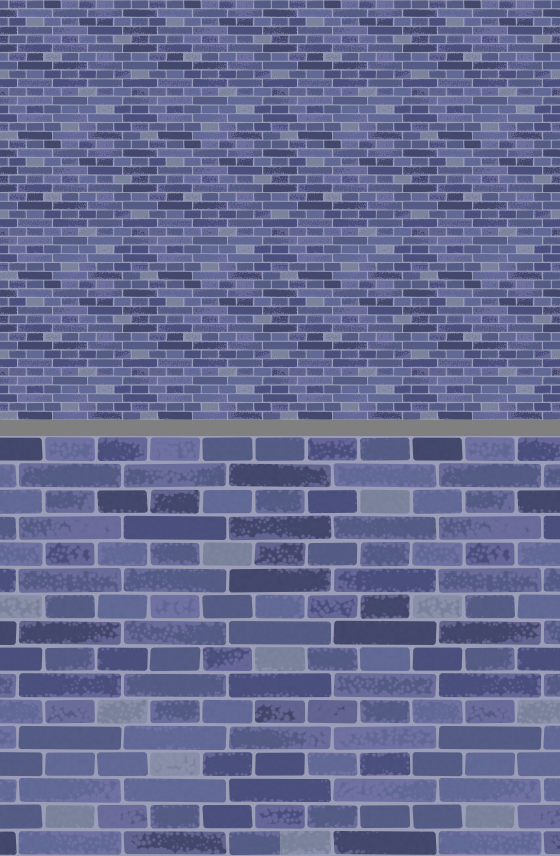
Top: the whole. Bottom: its middle third, enlarged.
This texture is drawn by a Shadertoy shader. Its source:

```glsl
#define REPEATS vec2(4.0, 3.0)
#define ROWS 16.0
#define JOINT 0.055
#define CORNER 0.12
#define JITTER 0.03
#define TILT 0.014
#define WEAR 0.6
#define GRAIN 5.0

const float TAU = 6.2831853;
const vec3 MORTAR = vec3(0.61, 0.62, 0.72);
const vec3 DARK   = vec3(0.26, 0.28, 0.42);
const vec3 NAVY   = vec3(0.29, 0.31, 0.49);
const vec3 SLATE  = vec3(0.33, 0.36, 0.52);
const vec3 BLUE   = vec3(0.38, 0.41, 0.585);
const vec3 PALE   = vec3(0.48, 0.51, 0.61);
const vec3 LILAC  = vec3(0.47, 0.46, 0.66);

// Column of the pale brick in each short course, -1 for none
const int PALE_COLUMN[8] = int[8](-1, 1, 6, 2, 7, 4, 5, 3);

float hash(vec2 cell, float salt) {
    uvec3 q = uvec3(cell, salt) * uvec3(1597334673u, 3812015801u, 2798796415u);
    uint n = (q.x ^ q.y ^ q.z) * 1597334673u;
    n = (n ^ (n >> 15)) * 2246822519u;
    n ^= n >> 13;
    return float(n >> 8) / 16777216.0;
}

// Distance to the nearest scattered point, wrapping at the tile edge
float cellular(vec2 p, float period) {
    vec2 base = floor(p);
    float nearest = 2.0;
    for (int j = -1; j <= 1; j++)
    for (int i = -1; i <= 1; i++) {
        vec2 cell = base + vec2(i, j);
        vec2 id = mod(cell, period);
        vec2 point = cell + vec2(hash(id, 11.0), hash(id, 12.0));
        nearest = min(nearest, length(p - point));
    }
    return nearest;
}

// Broad wrapping patches, 0 to 1
float patches(vec2 t) {
    vec2 a = t * TAU / ROWS;
    return 0.5 + 0.25 * (sin(2.0 * a.x + 1.5 * sin(3.0 * a.y))
                       + sin(3.0 * a.y + 1.0 + sin(3.0 * a.x)));
}

float roundedBox(vec2 p, vec2 halfSize, float radius) {
    vec2 q = abs(p) - halfSize + radius;
    return length(max(q, 0.0)) + min(max(q.x, q.y), 0.0) - radius;
}

vec3 brickTone(float pick) {
    if (pick < 0.20) return DARK;
    if (pick < 0.43) return NAVY;
    if (pick < 0.73) return SLATE;
    return BLUE;
}

void mainImage(out vec4 fragColor, in vec2 fragCoord) {
    // One unit is one course high; a tile is ROWS units square
    vec2 scale = REPEATS * ROWS / iResolution.xy;
    vec2 t = mod(fragCoord * scale, ROWS);
    float pixel = max(scale.x, scale.y);

    // Courses of short and long bricks alternate from the top
    float row = ROWS - 1.0 - floor(t.y);
    bool isShort = mod(row, 2.0) < 0.5;
    float width = isShort ? 2.0 : 4.0;
    float along = t.x / width - 0.5;
    float column = mod(floor(along), ROWS / width);
    vec2 id = vec2(column, row);

    // Slightly uneven, rounded brick
    vec2 local = vec2((fract(along) - 0.5) * width, fract(t.y) - 0.5);
    local.y += local.x * TILT * (2.0 * hash(id, 1.0) - 1.0);
    local.x += local.y * JITTER * (4.0 * hash(id, 2.0) - 2.0);
    vec2 inset = JOINT + JITTER * (vec2(hash(id, 3.0), hash(id, 4.0)) - 0.4);
    float d = roundedBox(local, vec2(0.5 * width, 0.5) - inset, CORNER);

    // Base colour; the lowest course has one half-pale brick
    bool isPale = isShort ? int(column) == PALE_COLUMN[int(row) / 2]
                          : row > ROWS - 1.5 && t.x < 2.0;
    vec3 color = isPale ? PALE : brickTone(hash(id, 5.0));

    // Grainy lilac wear, stronger towards the joints
    float grain = cellular(t * GRAIN, ROWS * GRAIN);
    float level = 0.5 * hash(id, 6.0) + 0.4 * patches(t)
                + 0.35 * (0.5 - grain) + 0.2 * smoothstep(-0.3, 0.0, d);
    float worn = smoothstep(0.62, 0.76, level);
    vec3 wearColor = isPale ? mix(PALE, MORTAR, 0.7) : LILAC;
    color = mix(color, wearColor, WEAR * worn);
    color *= 1.0 + 0.04 * (0.5 - grain);

    // Mortar
    color = mix(color, MORTAR, clamp(0.5 + d / pixel, 0.0, 1.0));
    fragColor = vec4(color, 1.0);
}
```
